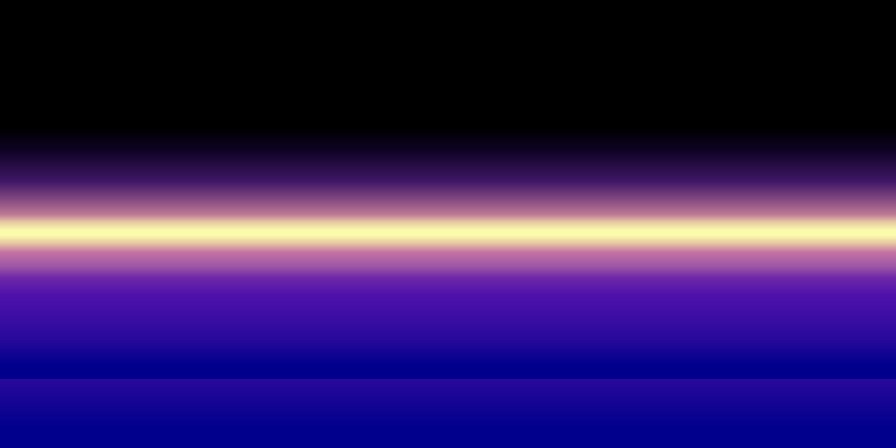
Write a WebGL 2 fragment shader that draws this background.

```glsl
#version 300 es
precision highp float;
// A glowing horizon between a black sky and a violet-blue sea.
// Linear colour ramps are chained down the canvas; a crisp shoreline
// near the bottom restarts the fade from violet to navy.

uniform vec2 u_resolution;
out vec4 fragColor;

const vec3 SKY = vec3(0.0);
const vec3 DUSK = vec3(0.055, 0.01, 0.14);
const vec3 PLUM = vec3(0.25, 0.09, 0.40);
const vec3 MAUVE = vec3(0.59, 0.34, 0.53);
const vec3 ROSE = vec3(0.74, 0.48, 0.58);
const vec3 PEACH = vec3(0.91, 0.79, 0.64);
const vec3 CORE = vec3(0.98, 0.99, 0.67);
const vec3 PINK = vec3(0.77, 0.45, 0.64);
const vec3 ORCHID = vec3(0.62, 0.34, 0.65);
const vec3 PURPLE = vec3(0.43, 0.15, 0.66);
const vec3 VIOLET = vec3(0.31, 0.07, 0.67);
const vec3 INDIGO = vec3(0.16, 0.035, 0.61);
const vec3 NAVY = vec3(0.0, 0.0, 0.55);

// Fades from one colour to the next between two depths.
vec3 ramp(vec3 from, vec3 to, float start, float end, float depth) {
    return mix(from, to, clamp((depth - start) / (end - start), 0.0, 1.0));
}

// Sky darkness warming into the bright core.
vec3 upperGlow(float depth) {
    vec3 color = ramp(SKY, DUSK, 0.285, 0.335, depth);
    color = ramp(color, PLUM, 0.335, 0.405, depth);
    color = ramp(color, MAUVE, 0.405, 0.456, depth);
    color = ramp(color, ROSE, 0.456, 0.479, depth);
    color = ramp(color, PEACH, 0.479, 0.496, depth);
    return ramp(color, CORE, 0.496, 0.514, depth);
}

// Core cooling through pink and violet into navy.
vec3 lowerGlow(vec3 glow, float depth) {
    vec3 color = ramp(glow, PEACH, 0.525, 0.542, depth);
    color = ramp(color, PINK, 0.542, 0.563, depth);
    color = ramp(color, ORCHID, 0.563, 0.594, depth);
    color = ramp(color, PURPLE, 0.594, 0.621, depth);
    color = ramp(color, VIOLET, 0.621, 0.658, depth);
    color = ramp(color, INDIGO, 0.658, 0.755, depth);
    return ramp(color, NAVY, 0.755, 0.815, depth);
}

void main() {
    float depth = 1.0 - gl_FragCoord.y / u_resolution.y;
    vec3 color = lowerGlow(upperGlow(depth), depth);

    // Foreground band with an antialiased upper edge.
    float edge = 0.5 / u_resolution.y;
    float foreground = smoothstep(-edge, edge, depth - 0.846);
    color = mix(color, ramp(INDIGO, NAVY, 0.846, 0.955, depth), foreground);

    fragColor = vec4(color, 1.0);
}
```
